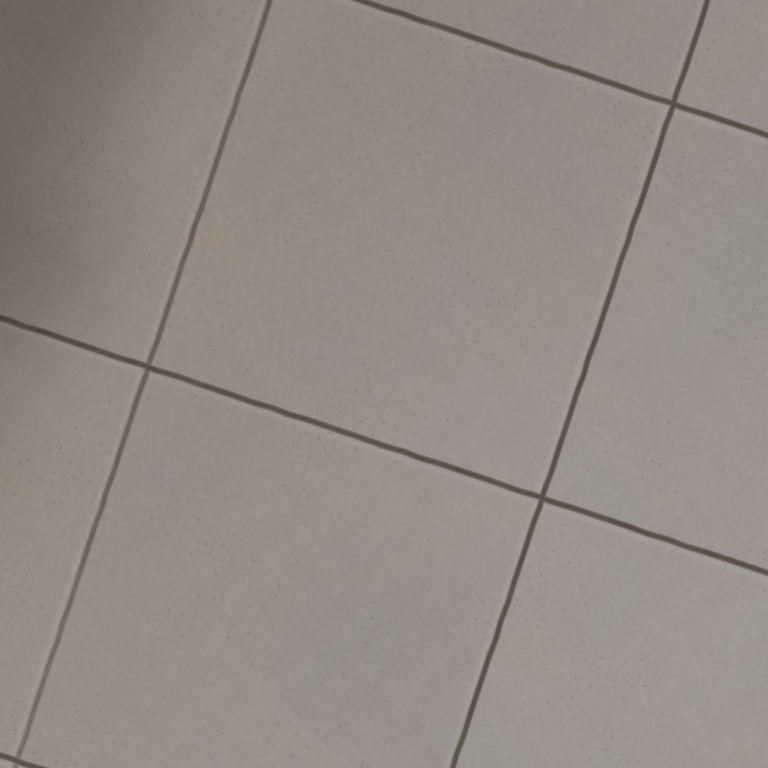
This texture is drawn by a three.js fragment shader. Its source:

```glsl
varying vec2 vUv;

vec2 hash2(vec2 p) {
  return fract(sin(vec2(dot(p, vec2(127.1, 311.7)), dot(p, vec2(269.5, 183.3)))) * 4375.85);
}

// Distance to the nearest scattered point
float cellular(vec2 p) {
  vec2 cell = floor(p);
  float nearest = 2.0;
  for (int y = -1; y <= 1; y++) {
    for (int x = -1; x <= 1; x++) {
      vec2 c = cell + vec2(float(x), float(y));
      nearest = min(nearest, length(c + hash2(c) - p));
    }
  }
  return nearest;
}

// Soft mottling from warped, rotated sine layers
float mottle(vec2 p) {
  float sum = 0.0;
  float amp = 0.5;
  for (int i = 0; i < 5; i++) {
    p += 0.6 * sin(p.yx * 1.3 + float(i) * 1.7);
    sum += amp * sin(p.x) * sin(p.y + 0.8);
    p = mat2(1.5, 1.1, -1.1, 1.5) * p;
    amp *= 0.62;
  }
  return sum;
}

void main() {
  // Rotated square grid, one unit per tile
  vec2 p = vUv - vec2(0.193, 0.522);
  vec2 grid = vec2(dot(p, vec2(0.513, -0.1706)), dot(p, vec2(0.1706, 0.513))) / 0.2923;
  vec2 tile = floor(grid);
  vec2 edge = (fract(grid + 0.5) - 0.5) * 0.5407;

  // Stone body: cool toward the lower right, warmer toward the left
  vec3 stone = mix(vec3(0.585, 0.555, 0.515), vec3(0.605, 0.588, 0.562),
                   smoothstep(-0.3, 0.9, vUv.x - 0.5 * vUv.y + 0.1));
  stone *= 1.0 - 0.045 * smoothstep(0.3, 1.0, vUv.y);
  stone += (hash2(tile + 4.0).x - 0.5) * 0.012;
  stone += vec3(0.012, 0.009, 0.007) * mottle(vUv * 8.0);
  stone += vec3(0.008, 0.002, -0.005) * mottle(vUv * 13.0 + 5.0);

  // Fine grain and sparse dark pits
  stone += 0.022 * (cellular(grid * vec2(55.0, 75.0)) - 0.48);
  stone += 0.007 * mottle(vUv * 75.0);
  vec2 pitCell = grid * 24.0;
  float pit = 1.0 - smoothstep(0.04, 0.15, cellular(pitCell));
  stone -= 0.035 * pit * smoothstep(-0.1, 0.4, mottle(vUv * 17.0));

  // Pale bevels beside the joints
  vec2 bevel = exp(-pow((edge + vec2(0.008, 0.0085)) / 0.0035, vec2(2.0)) );
  stone += 0.028 * max(bevel.x, bevel.y);

  // Grout, fainter along the left joint
  vec2 wobble = 0.0005 * sin(grid.yx * 37.0 + 2.0 * sin(grid.yx * 19.0));
  vec2 joint = 1.0 - smoothstep(vec2(0.0012), vec2(0.0056, 0.006), abs(edge + wobble));
  joint.x *= mix(0.72, 1.0, smoothstep(0.25, 0.6, vUv.x));
  joint.x *= 1.0 - 0.25 * smoothstep(0.45, 0.05, vUv.y) * (1.0 - step(0.4, vUv.x));
  float grout = max(joint.x, joint.y);
  vec3 groutColor = vec3(0.33, 0.30, 0.265) + 0.025 * mottle(vUv * 45.0);
  vec3 color = mix(stone, groutColor, 0.94 * grout);

  // Broad shadow falling from the upper left
  float reach = vUv.x - 0.3 * vUv.y + 0.09 + 0.012 * sin(vUv.y * 17.0);
  float shadow = 1.0 - smoothstep(-0.17, 0.12, reach);
  shadow *= smoothstep(0.1, 0.7, vUv.y);
  color *= 1.0 - shadow * vec3(0.25, 0.24, 0.26);

  gl_FragColor = vec4(color, 1.0);
}
```
